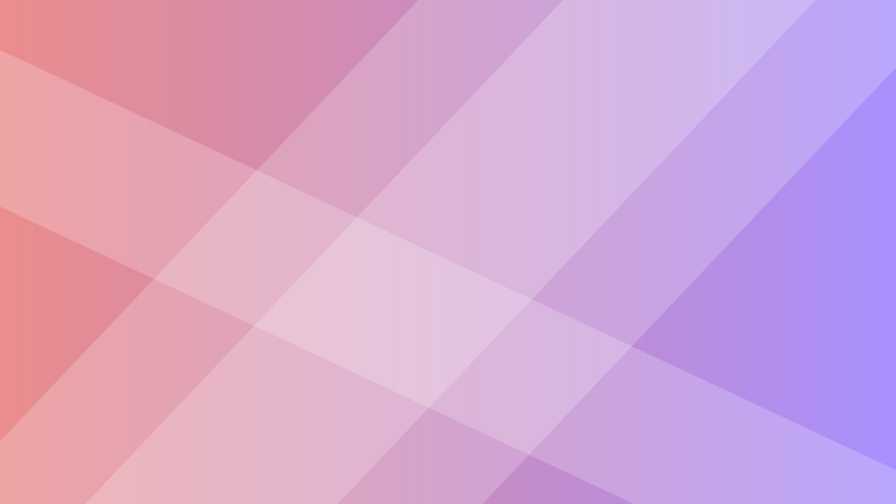
Write a WebGL 2 fragment shader that draws this background.

```glsl
#version 300 es
precision highp float;
// Draws crossing translucent bands over a coral to violet gradient.
// Each band is the strip between two parallel lines; every layer
// veils the colour below it with the same share of white.

uniform vec2 u_resolution;
out vec4 fragColor;

// Coverage of the strip where dot(p, normal) lies between low and high.
float band(vec2 p, vec2 normal, float low, float high) {
    float pixel = length(normal) / u_resolution.y;
    float position = dot(p, normal);
    float coverage = clamp((position - low) / pixel + 0.5, 0.0, 1.0);
    return coverage * clamp((high - position) / pixel + 0.5, 0.0, 1.0);
}

vec3 veil(vec3 color, float coverage) {
    return mix(color, vec3(1.0), 0.2 * coverage);
}

void main() {
    // Both axes are measured in canvas heights.
    vec2 p = gl_FragCoord.xy / u_resolution.y;
    float across = gl_FragCoord.x / u_resolution.x;

    // Horizontal gradient, slightly muted in the middle.
    vec3 coral = vec3(0.918, 0.553, 0.553);
    vec3 violet = vec3(0.659, 0.565, 0.996);
    vec3 color = mix(coral, violet, across);
    color -= vec3(0.0, 0.04, 0.08) * across * (1.0 - across);

    // Two overlapping rising bands.
    vec2 rising = vec2(1.0, -0.948);
    for (int i = 0; i < 2; i++) {
        float start = -0.118 + 0.287 * float(i);
        color = veil(color, band(p, rising, start, start + 0.788));
    }

    // One falling band across them.
    color = veil(color, band(p, vec2(0.469, 1.0), 0.590, 0.901));

    fragColor = vec4(color, 1.0);
}
```
